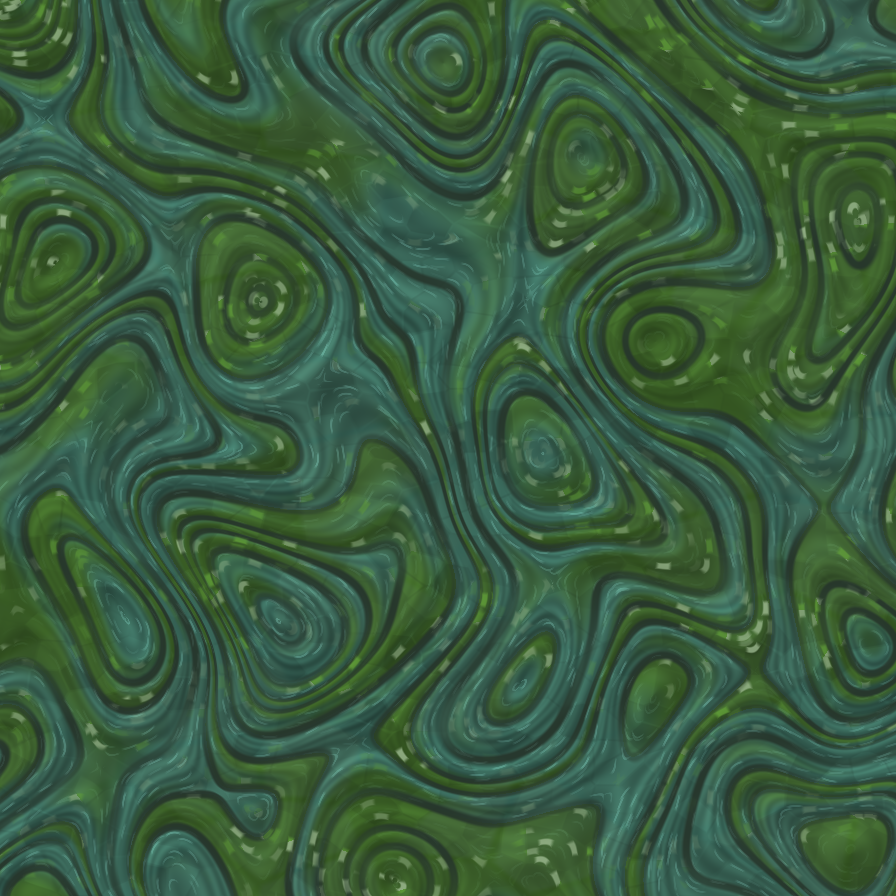
Write a WebGL 1 fragment shader that draws this texture.

```glsl
precision highp float;
// Mossy green and teal strata folding around irregular knolls, with pale glints.
// Layered sines form a relief; its contours give grooves, bands and striations,
// while cellular noise adds facets, haze and flecks stretched along the contours.
uniform vec2 u_resolution;

float hash(vec2 p) {
  return fract(sin(dot(p, vec2(127.1, 311.7))) * 43758.5);
}

// Warped sum of sines in turning directions.
float relief(vec2 p) {
  p += 0.035 * sin(p.yx * vec2(13.0, 11.0) + vec2(1.0, 4.0));
  p += 0.009 * sin(p.yx * vec2(31.0, 27.0) + vec2(2.0, 0.5));
  float sum = 0.0;
  for (int i = 0; i < 6; i++) {
    float k = float(i);
    float angle = 2.4 * k + 0.5;
    vec2 dir = vec2(cos(angle), sin(angle));
    sum += sin(dot(p, dir) * (10.0 + 3.5 * k) + 1.7 * k * k) / (1.0 + 0.25 * k);
  }
  return 0.4 * sum;
}

// Continuous contour number, unevenly spaced in height.
float strata(vec2 p) {
  float h = relief(p);
  return 4.5 * h + 0.3 * sin(9.0 * h);
}

// Cellular noise: x = tone of the nearest cell, y = distance to its border.
vec2 facets(vec2 p) {
  vec2 cell = floor(p);
  float nearest = 9.0, second = 9.0, tone = 0.0;
  for (int y = -1; y <= 1; y++) {
    for (int x = -1; x <= 1; x++) {
      vec2 id = cell + vec2(float(x), float(y));
      vec2 seed = id + vec2(hash(id), hash(id + 37.0));
      float d = length(p - seed);
      if (d < nearest) {
        second = nearest;
        nearest = d;
        tone = hash(id + 71.0);
      } else {
        second = min(second, d);
      }
    }
  }
  return vec2(tone, second - nearest);
}

// Scattered slivers aligned with the contour; share is the part of cells lit.
float flecks(vec2 p, vec2 along, vec2 size, float share) {
  vec2 cell = floor(p);
  float lit = 0.0;
  for (int y = -1; y <= 1; y++) {
    for (int x = -1; x <= 1; x++) {
      vec2 id = cell + vec2(float(x), float(y));
      vec2 d = p - id - vec2(hash(id + 5.0), hash(id + 19.0));
      d = vec2(dot(d, along), dot(d, vec2(-along.y, along.x)));
      d.y += 0.3 * d.x * (hash(id + 43.0) - 0.5);
      float shape = max(abs(d.x) / size.x, abs(d.y) / size.y);
      float on = smoothstep(0.0, 0.1, share - hash(id + 83.0));
      lit = max(lit, on * (1.0 - smoothstep(0.45, 1.0, shape)) * (0.4 + 0.6 * hash(id + 59.0)));
    }
  }
  return lit;
}

void main() {
  vec2 p = gl_FragCoord.xy / u_resolution.y;

  // Contour level, slope and direction.
  float e = 0.0015;
  float level = strata(p);
  vec2 grad = vec2(strata(p + vec2(e, 0.0)) - level, strata(p + vec2(0.0, e)) - level) / e;
  float slope = length(grad) + 0.5;
  vec2 normal = grad / slope;
  vec2 along = normalize(vec2(-grad.y, grad.x) + 0.001);

  // Each band leans to moss or teal, biased by region.
  float region = sin(p.x * 9.0 + 2.0 * sin(p.y * 7.0)) * sin(p.y * 11.0 + 1.5 * sin(p.x * 8.0) + 1.0);
  float band = floor(level + 0.5);
  float lean = 0.6 * hash(vec2(band, 3.0)) + 0.2 + 0.28 * region;
  lean += 0.12 * sin(6.2832 * level);
  float teal = smoothstep(0.3, 0.65, lean);
  vec3 color = mix(vec3(0.22, 0.36, 0.14), vec3(0.21, 0.385, 0.335), teal);

  // Small facets and broad hazy patches.
  vec2 facet = facets(p * vec2(26.0, 32.0));
  vec2 haze = facets(p * vec2(7.0, 10.0) + 4.0);
  color *= 1.0 + 0.22 * (facet.x - 0.5) * smoothstep(0.0, 0.12, facet.y);
  color = mix(color, vec3(0.3, 0.41, 0.33), 0.28 * haze.x * smoothstep(0.0, 0.12, haze.y));

  // Fine striations, faded where they would crowd.
  float fade = 1.0 - smoothstep(90.0, 220.0, slope * 4.0);
  float stria = sin(6.2832 * 4.0 * level + 2.0 * sin(p.x * 40.0 + p.y * 33.0));
  color *= 1.0 + 0.11 * stria * fade * (0.4 + 0.6 * teal);

  // Dark grooves with relief lighting on their flanks.
  float offset = abs(fract(level) - 0.5);
  float halfWidth = min(0.0048, 0.21 / slope);
  float groove = 1.0 - smoothstep(0.45 * halfWidth, 1.35 * halfWidth, offset / slope);
  groove *= 0.7 + 0.25 * sin(p.x * 23.0 + 3.0 * sin(p.y * 17.0));
  float light = dot(normal, normalize(vec2(-0.5, 0.9)));
  color *= 1.0 + 0.17 * light * sin(6.2832 * level);
  color = mix(color, vec3(0.15, 0.21, 0.17), groove);

  // Blue-grey hairs on teal, clustered pale glints on moss.
  float hairs = flecks(p * 85.0, along, vec2(0.9, 0.13), 0.4);
  color += vec3(0.10, 0.14, 0.14) * hairs * (0.25 + 0.75 * teal) * (1.0 - 0.6 * groove);
  float cluster = smoothstep(0.1, 0.9, sin(p.x * 19.0 + 3.0 * sin(p.y * 13.0)) * sin(p.y * 21.0 + 2.0 * p.x));
  float glints = flecks(p * 60.0 + 9.0, along, vec2(0.6, 0.27), 0.14 + 0.4 * cluster);
  vec3 glintColor = mix(vec3(0.62, 0.73, 0.57), vec3(0.38, 0.62, 0.22), step(0.6, facet.x));
  color = mix(color, glintColor, glints * (0.85 - 0.6 * teal) * (1.0 - 0.7 * groove));

  gl_FragColor = vec4(color, 1.0);
}
```
